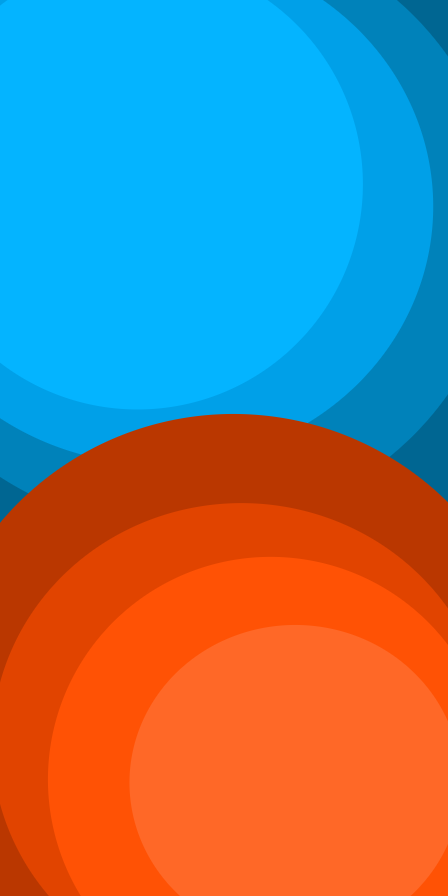
Give the GLSL for this background, as a WebGL 1 fragment shader.

```glsl
precision highp float;
// Two stacks of flat, nested ellipses: blue discs at the upper left, and
// orange discs rising over them from below. Each disc is a distance function
// with a one pixel soft edge, painted from back to front.

uniform vec2 u_resolution;

// The canvas is 1 wide and 2 high, origin at the lower left.
const vec2 CANVAS = vec2(1.0, 2.0);

// Colours, from the deepest layer to the nearest
const vec3 BLUE_BACKDROP  = vec3(0.000, 0.400, 0.573);
const vec3 BLUE_DEEP      = vec3(0.000, 0.510, 0.729);
const vec3 BLUE_MID       = vec3(0.000, 0.627, 0.910);
const vec3 BLUE_BRIGHT    = vec3(0.016, 0.706, 1.000);
const vec3 ORANGE_RUST    = vec3(0.729, 0.216, 0.000);
const vec3 ORANGE_DEEP    = vec3(0.882, 0.267, 0.000);
const vec3 ORANGE_VIVID   = vec3(1.000, 0.322, 0.020);
const vec3 ORANGE_LIGHT   = vec3(1.000, 0.408, 0.153);

// Ellipses: centre in xy, radii in zw
const vec4 BLUE_OUTER   = vec4(0.404, 1.497, 0.716, 0.680);
const vec4 BLUE_MIDDLE  = vec4(0.352, 1.539, 0.615, 0.576);
const vec4 BLUE_INNER   = vec4(0.307, 1.589, 0.503, 0.503);
const vec4 ORANGE_OUTER = vec4(0.521, 0.396, 0.680, 0.680);
const vec4 ORANGE_WIDE  = vec4(0.539, 0.341, 0.557, 0.536);
const vec4 ORANGE_MID   = vec4(0.604, 0.260, 0.497, 0.497);
const vec4 ORANGE_INNER = vec4(0.659, 0.253, 0.370, 0.352);

// Approximate signed distance to an ellipse, negative inside
float ellipseDistance(vec2 point, vec4 ellipse) {
  vec2 offset = point - ellipse.xy;
  float level = length(offset / ellipse.zw);
  float slope = length(offset / (ellipse.zw * ellipse.zw));
  return level * (level - 1.0) / max(slope, 0.0001);
}

// Lay one flat disc over the colour below it
vec3 paintDisc(vec3 below, vec3 colour, vec2 point, vec4 ellipse, float pixel) {
  float coverage = clamp(0.5 - ellipseDistance(point, ellipse) / pixel, 0.0, 1.0);
  // Keep the disc solid at its centre, where the distance estimate collapses
  float core = step(length((point - ellipse.xy) / ellipse.zw), 0.5);
  return mix(below, colour, max(coverage, core));
}

void main() {
  vec2 point = gl_FragCoord.xy / u_resolution * CANVAS;
  float pixel = CANVAS.y / u_resolution.y;

  // Blue stack
  vec3 colour = BLUE_BACKDROP;
  colour = paintDisc(colour, BLUE_DEEP, point, BLUE_OUTER, pixel);
  colour = paintDisc(colour, BLUE_MID, point, BLUE_MIDDLE, pixel);
  colour = paintDisc(colour, BLUE_BRIGHT, point, BLUE_INNER, pixel);

  // Orange stack in front
  colour = paintDisc(colour, ORANGE_RUST, point, ORANGE_OUTER, pixel);
  colour = paintDisc(colour, ORANGE_DEEP, point, ORANGE_WIDE, pixel);
  colour = paintDisc(colour, ORANGE_VIVID, point, ORANGE_MID, pixel);
  colour = paintDisc(colour, ORANGE_LIGHT, point, ORANGE_INNER, pixel);

  gl_FragColor = vec4(colour, 1.0);
}
```
